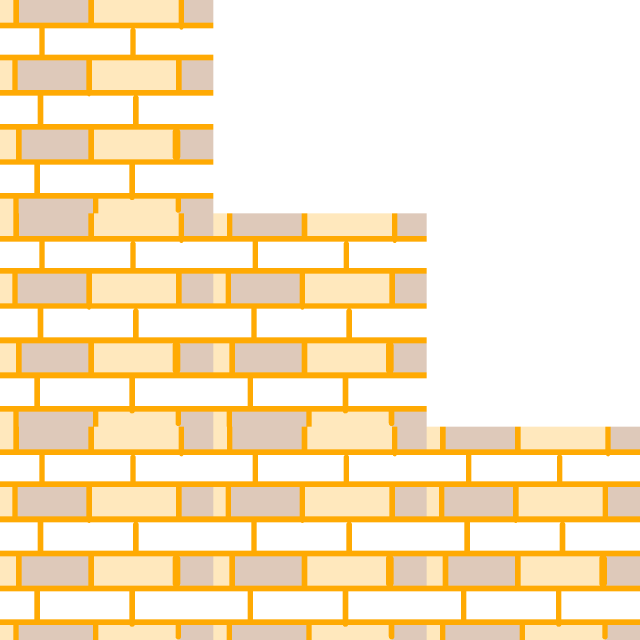
Give the GLSL for this pattern, as a Shadertoy shader.

```glsl
// Draws a staircase of square brick-wall tiles with orange mortar on white.

const float STEPS = 3.0;         // tiles per side of the canvas
const float TILE = 256.0;        // design units per tile
const float BED_HALF = 3.4;      // half thickness of horizontal mortar
const float JOINT_HALF = 3.3;    // half thickness of vertical mortar
const float WIDE_HALF = 4.6;     // half thickness of the swollen joint
const int SAMPLES = 3;           // antialiasing grid per side
const int COURSES = 7;

const vec3 WHITE = vec3(1.0);
const vec3 CREAM = vec3(1.0, 0.91, 0.74);
const vec3 TAUPE = vec3(0.87, 0.79, 0.73);
const vec3 MORTAR = vec3(1.0, 0.667, 0.01);

// Mortar bed heights, measured down from the top of a tile
const float BEDS[6] = float[6](30.6, 69.1, 111.2, 152.4, 194.4, 234.8);

// Joint positions per course; white courses have only two
const vec3 JOINTS[7] = vec3[7](
    vec3(19.5, 109.4, 217.7),
    vec3(50.4, 159.6, -99.0),
    vec3(18.0, 106.9, 214.5),
    vec3(48.7, 163.0, -99.0),
    vec3(22.6, 109.5, 211.7),
    vec3(44.5, 158.5, -99.0),
    vec3(19.2, 114.8, 213.9));

// Distance to a vertical rounded bar
float barDistance(vec2 p, float x, float top, float bottom, float radius) {
    float y = clamp(p.y, top + radius, bottom - radius);
    return length(p - vec2(x, y)) - radius;
}

float mortarDistance(vec2 p, int course) {
    float d = 1e3;
    for (int i = 0; i < COURSES - 1; i++) d = min(d, abs(p.y - BEDS[i]) - BED_HALF);

    // Plain joints, with the round-ended ones handled below
    vec3 joints = JOINTS[course];
    bool roundTop = course == 1 || course == 3;
    bool roundLast = course == 4 || course == 6;
    d = min(d, abs(p.x - joints.x) - JOINT_HALF);
    if (!roundTop) d = min(d, abs(p.x - joints.y) - JOINT_HALF);
    if (!roundLast) d = min(d, abs(p.x - joints.z) - JOINT_HALF);

    // Rounded joints and the small tips poking past the beds
    d = min(d, barDistance(p, JOINTS[1].y, 33.6, BEDS[1], JOINT_HALF));
    d = min(d, barDistance(p, JOINTS[3].y, 114.0, BEDS[3], JOINT_HALF));
    d = min(d, barDistance(p, JOINTS[4].z, 154.0, 192.5, WIDE_HALF));
    d = min(d, barDistance(p, JOINTS[6].z, BEDS[5], 255.3, JOINT_HALF));
    d = min(d, barDistance(p, JOINTS[0].z, 24.0, 35.6, 2.4));
    d = min(d, barDistance(p, JOINTS[2].y, 104.0, 115.6, 2.4));
    return min(d, barDistance(p, JOINTS[5].y, 228.0, 240.2, JOINT_HALF));
}

// Colour at a point of the unit canvas
vec3 wallColor(vec2 uv) {
    vec2 grid = vec2(uv.x, 1.0 - uv.y) * STEPS;
    vec2 cell = floor(grid);
    if (cell.x > cell.y) return WHITE;
    vec2 p = fract(grid) * TILE;

    int course = 0;
    for (int i = 0; i < COURSES - 1; i++) course += p.y > BEDS[i] ? 1 : 0;
    if (mortarDistance(p, course) < 0.0) return MORTAR;
    if (course % 2 == 1) return WHITE;

    // Cream and taupe alternate across each coloured course
    float brick = dot(step(JOINTS[course], vec3(p.x)), vec3(1.0));
    return mod(brick, 2.0) < 0.5 ? CREAM : TAUPE;
}

void mainImage(out vec4 fragColor, in vec2 fragCoord) {
    vec3 color = vec3(0.0);
    for (int j = 0; j < SAMPLES; j++)
    for (int i = 0; i < SAMPLES; i++) {
        vec2 offset = (vec2(i, j) + 0.5) / float(SAMPLES) - 0.5;
        color += wallColor((fragCoord + offset) / iResolution.xy);
    }
    fragColor = vec4(color / float(SAMPLES * SAMPLES), 1.0);
}
```
